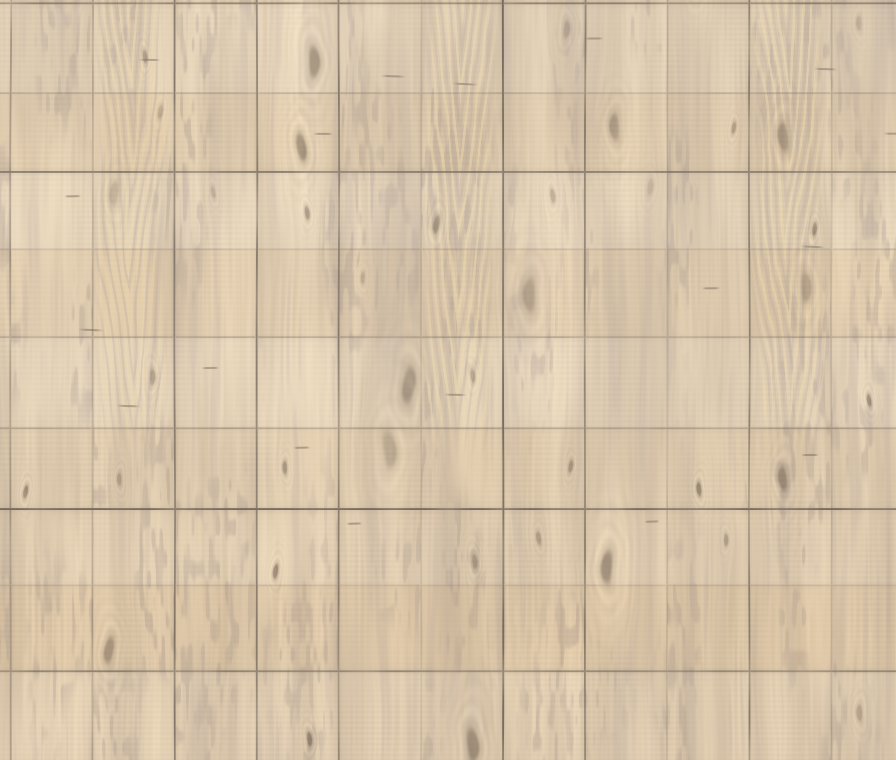
Write a WebGL 2 fragment shader that draws this texture.

```glsl
#version 300 es
precision highp float;
// Pale pine boards, eleven across, crossed by nine rows of uneven saw-cut seams.
// Stretched noise makes the grain, which bends round hashed knots; V-shaped
// figure, short nicks, a fine woven mesh and tinted rows are laid over it.
uniform vec2 u_resolution;
out vec4 fragColor;

float hash(vec2 p) {
  vec3 q = fract(p.xyx * 0.1031);
  q += dot(q, q.yzx + 33.33);
  return fract((q.x + q.y) * q.z);
}

float noise(vec2 p) {
  vec2 i = floor(p), f = fract(p);
  f = f * f * (3.0 - 2.0 * f);
  return mix(mix(hash(i), hash(i + vec2(1, 0)), f.x),
             mix(hash(i + vec2(0, 1)), hash(i + vec2(1, 1)), f.x), f.y);
}

// Antialiased stroke of a given half width
float stroke(float d, float halfWidth, float px) {
  return clamp((halfWidth - abs(d)) / px + 0.5, 0.0, 1.0);
}

// Returns x: knot core, y: rings, z: sideways shift of the grain, w: nicks
vec4 knotsAndNicks(vec2 p, float px) {
  vec4 sum = vec4(0);
  for (int k = 0; k < 9; k++) {
    vec2 cell = floor(p) + vec2(k % 3 - 1, k / 3 - 1);
    vec2 rnd = vec2(hash(cell + 7.3), hash(cell + 51.7));
    vec2 d = p - cell - 0.15 - 0.7 * rnd;
    if (hash(cell + 19.1) < 0.3) {
      float size = hash(cell + 83.9);
      float radius = 0.035 + 0.075 * size * size;
      d.x += 0.02 * sin(d.y * 9.0 + rnd.x * 6.0);
      float r = length(d * vec2(1.0, 0.36)) / radius;
      float strength = 0.4 + 0.6 * rnd.y;
      sum.x += strength * (1.0 - smoothstep(0.45, 1.15, r));
      sum.y += strength * sin(r * 7.0) * exp(-r * 0.9) * smoothstep(0.5, 1.1, r);
      sum.z -= d.x * 0.7 * exp(-r * r * 0.12);
    }
    if (hash(cell + 131.3) < 0.14) {
      vec2 n = p - cell - rnd.yx;
      float tilt = n.y - n.x * 0.1 * (rnd.x - 0.5);
      float reach = 1.0 - smoothstep(0.05, 0.08 + 0.1 * rnd.x, abs(n.x));
      sum.w += stroke(tilt, 0.012, px) * reach;
    }
  }
  return sum;
}

void main() {
  // One unit is one board across and one row down, measured from the top left
  vec2 p = vec2(gl_FragCoord.x, u_resolution.y - gl_FragCoord.y) / u_resolution.y;
  p = p * vec2(9.26, 9.06) - vec2(0.13, 0.04);
  float px = 9.06 / u_resolution.y;
  float board = floor(p.x);
  vec4 marks = knotsAndNicks(p, px);

  // Grain coordinates: bent at knots, gently wandering, different in each board
  vec2 g = vec2(p.x + marks.z, p.y + 17.0 * hash(vec2(board, 3.0)));
  g.x += 0.07 * (noise(vec2(g.x * 2.0, g.y * 0.8)) - 0.5);
  float broad = noise(g * vec2(4.5, 0.4));
  float streak = noise(g * vec2(13.0, 0.55) + 20.0);
  float fine = noise(g * vec2(29.0, 1.3) + 40.0);
  float fleck = noise(g * vec2(21.0, 4.0) + 60.0);
  float cloud = noise(p * vec2(1.6, 0.9) + 80.0);

  // Base wood: pale bands, greyed streaks and short grey flecks
  vec3 col = mix(vec3(0.86, 0.79, 0.69), vec3(0.905, 0.835, 0.73),
                 smoothstep(0.42, 0.75, 0.45 * broad + 0.35 * streak + 0.2 * cloud + 0.08));
  float grey = smoothstep(0.5, 0.85, 0.5 * streak + 0.3 * fine + 0.3 * (1.0 - broad));
  col = mix(col, vec3(0.78, 0.715, 0.65), 0.6 * grey);
  float patchy = smoothstep(0.45, 0.75, noise(g * vec2(2.2, 0.6) + 100.0));
  col = mix(col, vec3(0.74, 0.68, 0.625), 0.5 * patchy * smoothstep(0.5, 0.8, fleck));
  col += 0.04 * (fine - 0.5) + 0.02 * (cloud - 0.5);
  col += 0.014 * (hash(vec2(board, 9.0)) - 0.5);

  // Nested V figure on every fourth board, fading down its length
  float off = abs(fract(p.x) - 0.47 + 0.1 * (noise(vec2(board, p.y * 0.7)) - 0.5));
  float arch = sin((p.y + off * 9.0 + 0.5 * noise(g * vec2(9.0, 1.5))) * 6.5);
  float figure = step(abs(mod(board, 4.0) - 1.0), 0.5) * (1.0 - smoothstep(0.28, 0.48, off));
  figure *= 1.0 - smoothstep(4.6, 5.7, p.y);
  col = mix(col, vec3(0.92, 0.84, 0.69), 0.65 * figure * smoothstep(0.35, 0.9, arch));
  col = mix(col, vec3(0.77, 0.70, 0.635), 0.4 * figure * smoothstep(0.3, 1.0, -arch));

  // Knots with rings, then nicks
  col -= 0.09 * marks.y;
  vec3 knotColor = mix(vec3(0.50, 0.45, 0.39), vec3(0.64, 0.57, 0.49), fine);
  col = mix(col, knotColor, 0.85 * min(marks.x, 1.0));
  col = mix(col, vec3(0.52, 0.46, 0.41), 0.55 * min(marks.w, 1.0));

  // Row tint and the nearest horizontal seam
  float rowLine = floor(p.y + 0.5);
  float rowDist = p.y - rowLine - 0.07 * sin(1.5 * rowLine);
  float row = rowDist < 0.0 ? rowLine - 1.0 : rowLine;
  col *= mix(vec3(1.005), vec3(0.985, 0.97, 0.945), mod(row, 2.0) * (0.5 + 0.5 * cloud));
  col *= mix(vec3(1), vec3(0.985, 0.975, 0.96), step(6.0, row));

  // Fine woven mesh
  float weave = noise(p * vec2(2.0, 1.5) + 140.0);
  col += 0.011 * weave * (sin(p.y * 98.0) + 0.5 * sin(p.x * 98.0));

  // Seams: each has its own weight, worn along its length, with a soft shadow
  float rowWeight[10] = float[](0.6, 0.22, 0.65, 0.17, 0.32, 0.36, 0.85, 0.18, 0.6, 0.4);
  float boardWeight[11] = float[](0.4, 0.3, 0.65, 0.6, 0.6, 0.17, 0.9, 0.65, 0.2, 0.6, 0.2);
  float boardLine = floor(p.x + 0.5);
  float boardDist = p.x - boardLine + 0.012 * (noise(vec2(boardLine * 5.0, p.y * 0.5)) - 0.5);
  float across = rowWeight[clamp(int(rowLine), 0, 9)] * (0.75 + 0.4 * noise(vec2(p.x * 3.0, rowLine)));
  float down = boardWeight[clamp(int(boardLine), 0, 10)] * (0.65 + 0.6 * noise(vec2(boardLine, p.y * 2.0)));
  col *= 1.0 - 0.07 * (across * exp(-abs(rowDist) * 28.0) + down * exp(-abs(boardDist) * 28.0));
  float seam = max(across * stroke(rowDist, 0.011, px), down * stroke(boardDist, 0.011, px));
  col = mix(col, vec3(0.43, 0.39, 0.35), min(seam, 0.9));

  fragColor = vec4(clamp(col, 0.0, 1.0), 1.0);
}
```
